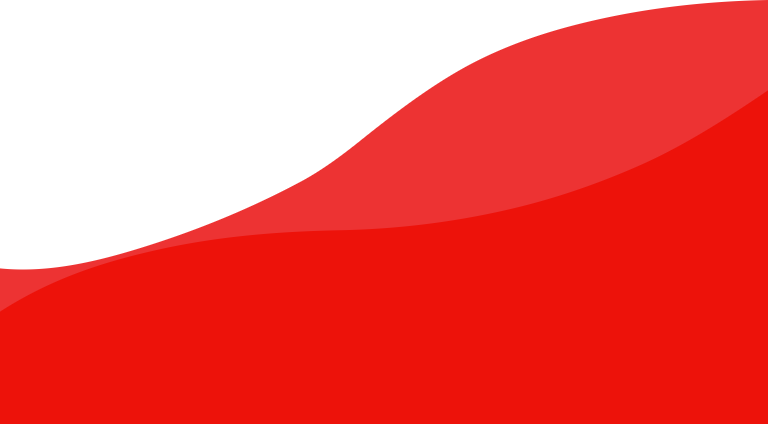
Reproduce this background procedurally as a WebGL 1 fragment shader.

```glsl
precision highp float;
// Two overlapping red waves rising to the right over a white field.

uniform vec2 u_resolution;

const vec3 WHITE = vec3(1.0);
const vec3 LIGHT_RED = vec3(0.93, 0.20, 0.20);
const vec3 DEEP_RED = vec3(0.93, 0.07, 0.04);

// Wave knots: x, height and slope, all in canvas fractions.
const vec3 BACK_0 = vec3(0.000, 0.367, -0.18);
const vec3 BACK_1 = vec3(0.195, 0.422, 0.58);
const vec3 BACK_2 = vec3(0.391, 0.571, 0.965);
const vec3 BACK_3 = vec3(0.469, 0.668, 1.456);
const vec3 BACK_4 = vec3(0.625, 0.860, 0.89);
const vec3 BACK_5 = vec3(0.781, 0.955, 0.40);
const vec3 BACK_6 = vec3(1.000, 1.000, 0.036);

const vec3 FRONT_0 = vec3(0.000, 0.265, 1.165);
const vec3 FRONT_1 = vec3(0.208, 0.412, 0.40);
const vec3 FRONT_2 = vec3(0.443, 0.457, 0.036);
const vec3 FRONT_3 = vec3(0.667, 0.508, 0.428);
const vec3 FRONT_4 = vec3(0.833, 0.610, 0.80);
const vec3 FRONT_5 = vec3(1.000, 0.787, 1.238);

// Cubic Hermite height between two knots.
float span(float x, vec3 a, vec3 b) {
  float width = b.x - a.x;
  float t = (x - a.x) / width;
  float s = 1.0 - t;
  return s * s * ((1.0 + 2.0 * t) * a.y + t * width * a.z)
       + t * t * ((1.0 + 2.0 * s) * b.y - s * width * b.z);
}

float backWave(float x) {
  if (x < BACK_1.x) return span(x, BACK_0, BACK_1);
  if (x < BACK_2.x) return span(x, BACK_1, BACK_2);
  if (x < BACK_3.x) return span(x, BACK_2, BACK_3);
  if (x < BACK_4.x) return span(x, BACK_3, BACK_4);
  if (x < BACK_5.x) return span(x, BACK_4, BACK_5);
  return span(x, BACK_5, BACK_6);
}

float frontWave(float x) {
  if (x < FRONT_1.x) return span(x, FRONT_0, FRONT_1);
  if (x < FRONT_2.x) return span(x, FRONT_1, FRONT_2);
  if (x < FRONT_3.x) return span(x, FRONT_2, FRONT_3);
  if (x < FRONT_4.x) return span(x, FRONT_3, FRONT_4);
  return span(x, FRONT_4, FRONT_5);
}

// Smooth coverage below a wave, from its heights at the pixel's two sides.
float coverage(float y, float left, float right) {
  float above = (y - 0.5 * (left + right)) * u_resolution.y;
  float rise = (right - left) * u_resolution.y;
  return clamp(0.5 - above / sqrt(1.0 + rise * rise), 0.0, 1.0);
}

void main() {
  vec2 uv = gl_FragCoord.xy / u_resolution;
  float halfPixel = 0.5 / u_resolution.x;
  float left = uv.x - halfPixel;
  float right = uv.x + halfPixel;

  // Paint from the back to the front.
  float back = coverage(uv.y, backWave(left), backWave(right));
  float front = coverage(uv.y, frontWave(left), frontWave(right));
  vec3 color = mix(WHITE, LIGHT_RED, back);
  color = mix(color, DEEP_RED, front);
  gl_FragColor = vec4(color, 1.0);
}
```
